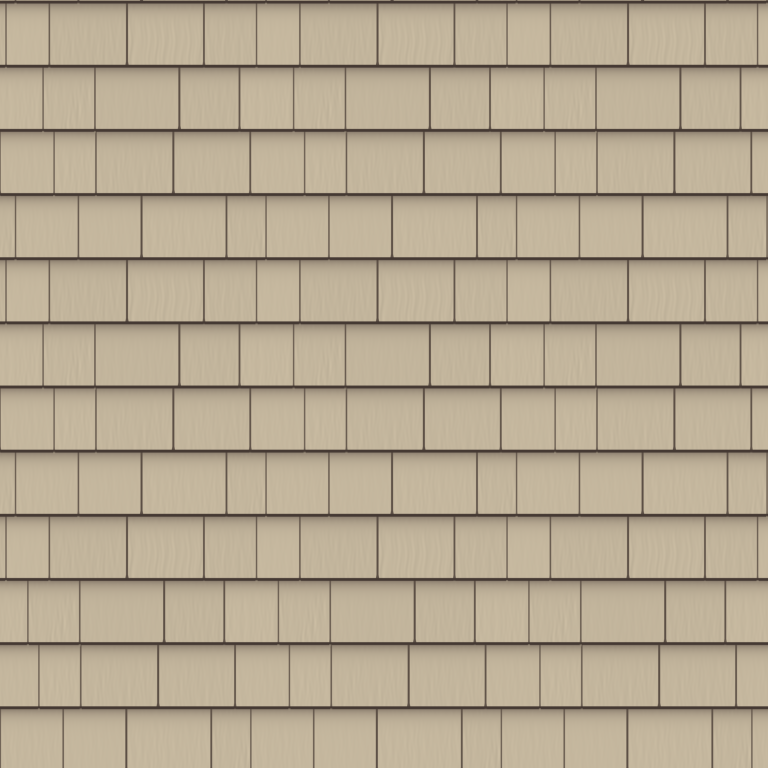
This texture is drawn by a three.js fragment shader. Its source:

```glsl
// Painted shake siding: twelve staggered courses of uneven wooden shingles.
// Four joint patterns cycle down the wall and repeat across it; layered sines
// make the upright grain, and each butt edge casts a soft shadow below it.

varying vec2 vUv;

// Spacing, in canvas units
const float COURSE_HEIGHT = 0.08353;
const float TOP_MARGIN = 0.0027;
const float REPEAT_WIDTH = 0.3262;
const float LOWER_SHIFT = 0.0198;    // sideways slip of the lowest courses
const float FIRST_SHIFTED = 9.0;

// Joint positions within one repeat, from 0 to 1
const vec4 JOINTS_A = vec4(0.024, 0.197, 0.507, 0.814);
const vec4 JOINTS_B = vec4(0.172, 0.379, 0.716, 0.956);
const vec4 JOINTS_C = vec4(0.216, 0.383, 0.692, 0.999);
const vec4 JOINTS_D = vec4(0.062, 0.313, 0.565, 0.904);
const vec4 JOINT_WEIGHT = vec4(0.25, 0.4, 1.0, 0.75);

// Line widths and shading
const float THIN_JOINT = 0.0008;
const float WIDE_JOINT = 0.0013;
const float CORNER_FLARE = 0.0009;
const float EDGE_SOFTNESS = 0.0010;
const float BUTT_CORE = 0.0008;
const float BUTT_FADE = 0.0029;
const float SHADOW_LENGTH = 0.0081;
const float SHADOW_STRENGTH = 0.60;
const float GRAIN_STRENGTH = 0.016;
const float TINT_VARIATION = 0.022;

const vec3 PAINT = vec3(0.768, 0.715, 0.617);
const vec3 SHADOW = vec3(0.31, 0.26, 0.235);
const vec3 JOINT_DARK = vec3(0.36, 0.31, 0.27);
const vec3 BUTT_DARK = vec3(0.27, 0.225, 0.20);
const vec3 CHIP_LIGHT = vec3(0.64, 0.59, 0.51);

float hash(vec2 p) {
  return fract(sin(dot(p, vec2(41.3, 289.1))) * 4375.85);
}

float minPart(vec4 v) { return min(min(v.x, v.y), min(v.z, v.w)); }
float maxPart(vec4 v) { return max(max(v.x, v.y), max(v.z, v.w)); }

vec4 courseJoints(float course) {
  float pattern = mod(course, 4.0);
  if (pattern < 0.5) return JOINTS_A;
  if (pattern < 1.5) return JOINTS_B;
  if (pattern < 2.5) return JOINTS_C;
  return JOINTS_D;
}

// Position along one repeat for a given course
float repeatX(float x, float course) {
  float slip = LOWER_SHIFT * step(FIRST_SHIFTED - 0.5, course);
  return fract((x + slip) / REPEAT_WIDTH);
}

vec4 jointDistance(float x, vec4 joints) {
  return abs(fract(x - joints + 0.5) - 0.5) * REPEAT_WIDTH;
}

// Fine upright streaks that drift slightly along the shingle
float woodGrain(float across, float down, float seed) {
  float sum = 0.0;
  float frequency = 420.0;
  for (int i = 0; i < 5; i++) {
    float layer = float(i);
    float phase = seed * (17.0 + 9.0 * layer);
    float drift = 1.4 * sin(down * (48.0 + 23.0 * layer) + phase);
    float fade = 0.65 + 0.35 * sin(across * 130.0 + down * 60.0 + phase * 1.7);
    sum += fade * sin(across * frequency + phase + drift);
    frequency *= 1.33;
  }
  return sum * 0.5;
}

void main() {
  // Course and depth below its upper butt line
  float rows = (1.0 - vUv.y - TOP_MARGIN) / COURSE_HEIGHT;
  float course = floor(rows);
  float depth = fract(rows) * COURSE_HEIGHT;
  float lineOffset = (fract(rows + 0.5) - 0.5) * COURSE_HEIGHT;

  // Shingle within the course
  vec4 joints = courseJoints(course);
  float x = repeatX(vUv.x, course);
  float shingle = mod(dot(step(joints, vec4(x)), vec4(1.0)), 4.0);
  float across = minPart(fract(x - joints)) * REPEAT_WIDTH;
  float seed = hash(vec2(shingle + 1.0, mod(course, 4.0) + 3.0));

  // Painted face: tint, grain and streaky shadow
  float grain = woodGrain(across, depth, seed);
  float roughness = mix(0.4, 1.3, fract(seed * 7.31));
  vec3 color = PAINT * (1.0 + TINT_VARIATION * (seed - 0.5));
  color *= 1.0 + GRAIN_STRENGTH * roughness * grain;
  float reach = SHADOW_LENGTH * (1.0 + 0.12 * roughness * grain);
  color = mix(color, SHADOW, SHADOW_STRENGTH * exp(-depth / reach));

  // Upright joints, flared at the rounded lower corners
  float flare = smoothstep(COURSE_HEIGHT - 0.007, COURSE_HEIGHT, depth);
  vec4 halfWidth = mix(vec4(THIN_JOINT), vec4(WIDE_JOINT), JOINT_WEIGHT)
    + CORNER_FLARE * flare * JOINT_WEIGHT;
  vec4 cover = 1.0 - smoothstep(halfWidth - EDGE_SOFTNESS,
    halfWidth + EDGE_SOFTNESS, jointDistance(x, joints));
  color = mix(color, JOINT_DARK, maxPart(cover * (0.78 + 0.22 * JOINT_WEIGHT)));

  // Dark butt line
  float butt = 1.0 - smoothstep(BUTT_CORE, BUTT_FADE, abs(lineOffset));
  color = mix(color, BUTT_DARK, butt);

  // Small pale chips where joints of the course above meet the line
  float above = floor(rows + 0.5) - 1.0;
  vec4 gap = jointDistance(repeatX(vUv.x, above), courseJoints(above));
  float chip = maxPart((1.0 - smoothstep(0.0006, 0.0022, gap)) * (1.0 - JOINT_WEIGHT));
  chip *= 1.0 - smoothstep(0.0006, 0.0024, abs(lineOffset - 0.0022));
  color = mix(color, CHIP_LIGHT, 0.65 * chip);

  gl_FragColor = vec4(color, 1.0);
}
```
